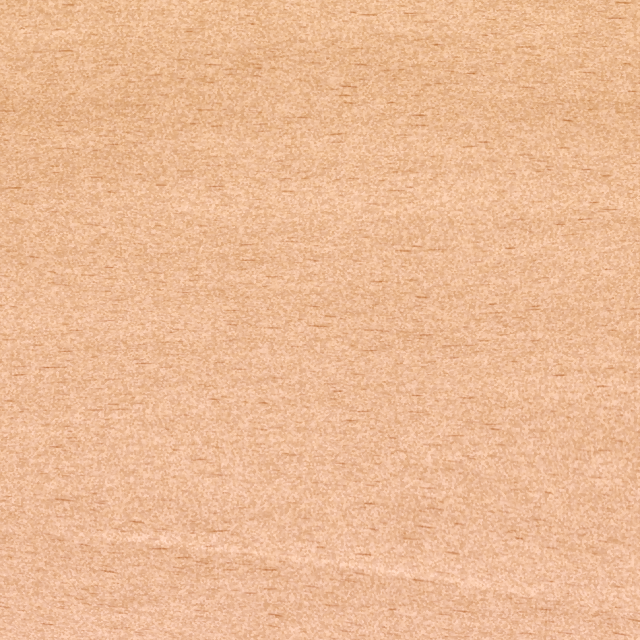
Reproduce this texture procedurally as a WebGL 1 fragment shader.

```glsl
precision highp float;
// Pale beech wood with horizontal grain: soft growth bands and fine speckle
// come from smoothed cellular noise stretched to different proportions;
// short dark pores are tapered strokes scattered over a jittered grid.
uniform vec2 u_resolution;

const vec3 WOOD = vec3(0.930, 0.740, 0.596);
const vec3 TONE_AXIS = vec3(0.72, 0.97, 1.24);  // channel change per unit of tone
const vec3 HUE_AXIS = vec3(0.1, 0.3, 1.0);      // pale pink against yellow
const vec3 PORE_TINT = vec3(0.13, 0.20, 0.24);  // colour removed by a full pore

vec3 hash3(vec2 p) {
  vec3 q = fract(vec3(p.xyx) * vec3(0.1031, 0.1030, 0.0973));
  q += dot(q, q.yxz + 33.33);
  return fract((q.xxy + q.yzz) * q.zyx);
}

// Cellular noise whose random cell values blend smoothly, about -0.5 to 0.5.
float softCells(vec2 p, float sharpness) {
  vec2 cell = floor(p);
  float total = 0.0;
  float weightSum = 0.0;
  for (int j = -1; j <= 1; j++) {
    for (int i = -1; i <= 1; i++) {
      vec2 id = cell + vec2(float(i), float(j));
      vec3 rnd = hash3(id + 17.0);
      vec2 d = id + rnd.xy - p;
      float weight = exp(-sharpness * dot(d, d));
      total += weight * (rnd.z - 0.5);
      weightSum += weight;
    }
  }
  return total / weightSum;
}

// Thin tapered strokes, one per grid cell; higher rarity leaves fewer dark ones.
float pores(vec2 p, vec2 grid, float halfLength, float thickness,
            float rarity, float seed) {
  vec2 cell = floor(p * grid);
  float darkness = 0.0;
  for (int j = -1; j <= 1; j++) {
    for (int i = -1; i <= 1; i++) {
      vec2 id = cell + vec2(float(i), float(j));
      vec3 place = hash3(id + seed);
      vec3 shape = hash3(id + seed + 71.0);
      vec2 d = p - (id + place.xy) / grid;
      float reach = halfLength * mix(0.35, 1.0, shape.x);
      float along = d.x / reach;
      float slope = (shape.y - 0.6) * 0.12;
      float bend = (shape.z - 0.5) * thickness * along * along;
      float across = (d.y - slope * d.x - bend) / thickness;
      float taper = 1.0 - smoothstep(0.3, 1.0, abs(along));
      float strength = pow(place.z, rarity);
      darkness = max(darkness, strength * taper * exp(-across * across));
    }
  }
  return darkness;
}

// Shade that starts at a growth ring and fades out over depth below it.
float ringShade(float below, float softness, float depth) {
  return smoothstep(0.0, softness, below) * exp(-max(below, 0.0) / depth);
}

// Slow waviness of the fibres, tilting down to the right near the bottom.
float fibreHeight(vec2 p) {
  float wave = 0.006 * sin(p.x * 5.0 + p.y * 9.0)
             + 0.003 * sin(p.x * 11.0 - p.y * 14.0 + 1.3);
  return p.y + wave + 0.09 * p.x * (1.0 - smoothstep(0.0, 0.45, p.y));
}

float growthTone(vec2 p, float fibre) {
  float wobble = 0.004 * sin(p.x * 9.0) + 0.002 * sin(p.x * 23.0 + 2.0);
  float sides = 1.0 - smoothstep(0.1, 0.45, p.x) * (1.0 - smoothstep(0.55, 0.9, p.x));
  float upper = ringShade(0.848 + wobble - p.y, 0.012, 0.05);
  float slant = ringShade(0.755 + 0.16 * p.x + wobble - p.y, 0.012, 0.04);
  float middle = ringShade(0.447 + 0.3 * wobble - p.y, 0.006, 0.05);
  float lowerBelow = 0.178 - 0.08 * p.x - 0.055 * p.x * p.x + 0.2 * wobble - p.y;
  float lower = ringShade(lowerBelow - 0.004, 0.007, 0.05);
  float lineOffset = lowerBelow / 0.005;
  float paleLine = exp(-lineOffset * lineOffset)
                 * smoothstep(0.08, 0.3, p.x) * (1.0 - smoothstep(0.7, 0.92, p.x));
  float tone = 0.022 * middle + 0.036 * paleLine;
  tone -= 0.034 * upper * sides + 0.03 * lower;
  tone -= 0.02 * slant * (1.0 - smoothstep(0.35, 0.6, p.x));
  tone += 0.028 * softCells(vec2(p.x * 1.3, fibre * 9.0), 3.0);
  tone += 0.03 * softCells(vec2(p.x * 2.0, fibre * 38.0), 3.0);
  return tone;
}

void main() {
  vec2 p = gl_FragCoord.xy / u_resolution;
  float fibre = fibreHeight(p);
  vec2 grainPos = vec2(p.x, fibre);

  // Broad bands, short fibres and fine speckle
  float tone = growthTone(p, fibre);
  tone += 0.04 * softCells(grainPos * vec2(30.0, 170.0), 4.0);
  tone += 0.155 * softCells(grainPos * vec2(330.0, 390.0), 6.0);

  // Yellower at the top, pinker at the bottom, with a slight mottled hue
  vec3 color = WOOD + tone * TONE_AXIS;
  color += (p.y - 0.5) * vec3(-0.006, -0.002, -0.034);
  color += 0.05 * softCells(grainPos * vec2(130.0, 170.0) + 40.0, 5.0) * HUE_AXIS;

  // Many faint short pores, then sparse long ones
  float faint = pores(grainPos, vec2(42.0, 125.0), 0.011, 0.0012, 2.5, 5.0);
  float bold = pores(grainPos, vec2(24.0, 75.0), 0.021, 0.0013, 4.0, 211.0);
  color -= PORE_TINT * max(0.55 * faint, bold);

  gl_FragColor = vec4(clamp(color, 0.0, 1.0), 1.0);
}
```
